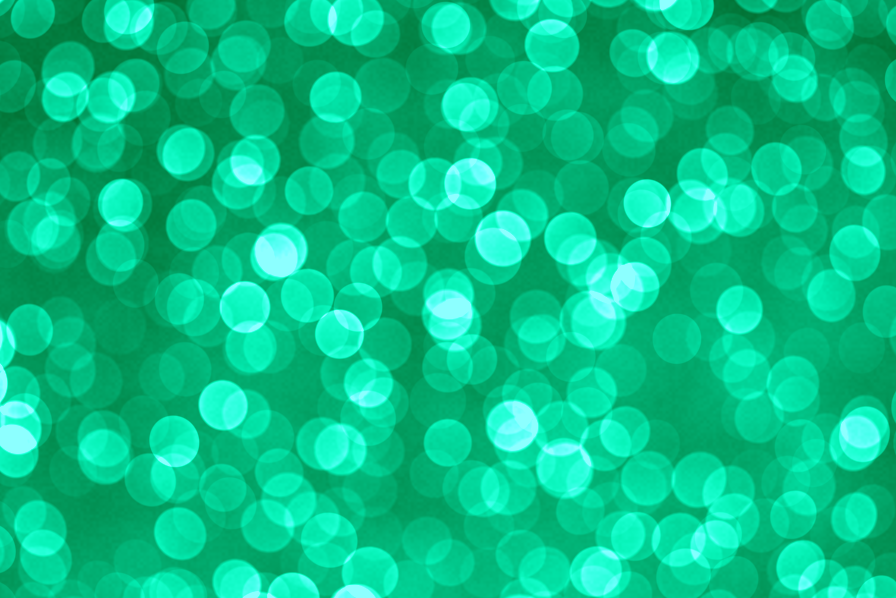
This background is drawn by a Shadertoy shader. Its source:

```glsl
const int LAYERS = 5;

vec3 hash3(vec2 p) {
    vec3 q = vec3(dot(p, vec2(127.1, 311.7)),
                  dot(p, vec2(269.5, 183.3)),
                  dot(p, vec2(419.2, 371.9)));
    return fract(sin(q) * 43758.5453);
}

float valueNoise(vec2 p) {
    vec2 cell = floor(p);
    vec2 f = fract(p);
    f = f * f * (3.0 - 2.0 * f);
    float low = mix(hash3(cell).x, hash3(cell + vec2(1.0, 0.0)).x, f.x);
    float high = mix(hash3(cell + vec2(0.0, 1.0)).x, hash3(cell + 1.0).x, f.x);
    return mix(low, high, f.y);
}

float fbm(vec2 p) {
    float sum = 0.0;
    float weight = 0.5;
    for (int i = 0; i < 4; i++) {
        sum += weight * valueNoise(p);
        p = p * 2.03 + 17.3;
        weight *= 0.5;
    }
    return sum / 0.9375;
}

// Lens disc with a soft edge, a faint rim and a slight tilt in brightness
float lensDisc(vec2 offset, float radius, float edge, float tiltAngle) {
    float d = length(offset) / radius;
    float fill = 1.0 - smoothstep(1.0 - edge, 1.0 + edge, d);
    float rim = smoothstep(0.72, 0.95, d);
    float tilt = dot(offset / radius, vec2(cos(tiltAngle), sin(tiltAngle)));
    return fill * (0.9 + 0.2 * rim + 0.2 * tilt);
}

// Squeezes discs toward the frame centre, more so near the borders
vec2 squeezeTowardCentre(vec2 offset, vec2 fromCentre) {
    float dist = length(fromCentre);
    vec2 axis = fromCentre / max(dist, 1e-4);
    return offset + axis * dot(offset, axis) * 0.22 * dist * dist;
}

float discLayer(vec2 p, vec2 centre, float cellSize, float chance, float seed) {
    vec2 home = floor(p / cellSize);
    float light = 0.0;
    for (int y = -1; y <= 1; y++) {
        for (int x = -1; x <= 1; x++) {
            vec2 cell = home + vec2(x, y);
            vec3 place = hash3(cell + seed);
            vec3 look = hash3(cell + seed + 53.7);
            vec2 pos = (cell + place.xy) * cellSize;
            vec2 offset = squeezeTowardCentre(p - pos, pos - centre);
            float radius = mix(0.040, 0.048, look.x);
            float edge = mix(0.035, 0.09, look.z);
            float present = step(place.z, chance);
            light += present * mix(0.4, 1.0, look.y)
                   * lensDisc(offset, radius, edge, 6.2832 * look.z);
        }
    }
    return light;
}

// Dark emerald through mint to pale cyan
vec3 emeraldRamp(float light) {
    float glow = max(light - 0.88, 0.0);
    float red = 0.008 + 3.6 * glow * glow;
    float green = light - 0.5 * max(light - 0.95, 0.0);
    float blue = 0.32 + 1.02 * (light - 0.56);
    return clamp(vec3(min(red, 0.55), green, blue), 0.0, 1.0);
}

void mainImage(out vec4 fragColor, in vec2 fragCoord) {
    vec2 p = fragCoord / iResolution.y;
    vec2 centre = 0.5 * iResolution.xy / iResolution.y;
    vec2 fromCentre = p - centre;

    // Out-of-focus backdrop, brighter below and near the middle
    float light = mix(0.70, 0.54, smoothstep(0.0, 1.0, p.y));
    light -= 0.07 * dot(fromCentre, fromCentre);
    light += 0.26 * (fbm(p * 4.5 + 3.1) - 0.5);

    // From many faint discs to few bright ones
    for (int i = 0; i < LAYERS; i++) {
        float t = float(i) / float(LAYERS - 1);
        float cellSize = mix(0.085, 0.15, t);
        float chance = mix(0.75, 0.36, t);
        float strength = mix(0.09, 0.42, t);
        float seed = 19.7 * float(i) + 7.0;
        light += strength * discLayer(p, centre, cellSize, chance, seed);
    }

    // Fine dusty texture
    light += 0.035 * (valueNoise(p * 190.0) - 0.5);

    fragColor = vec4(emeraldRamp(light), 1.0);
}
```
